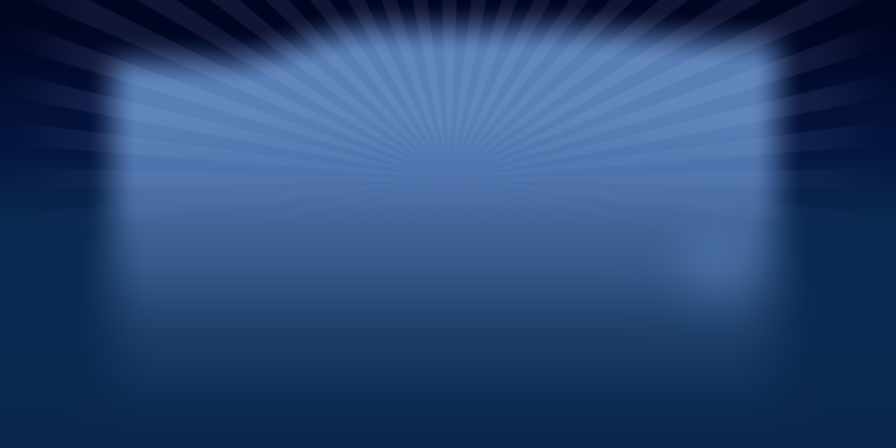
Reproduce this background procedurally as a WebGL 1 fragment shader.

```glsl
precision highp float;

uniform vec2 u_resolution;

// Dark backdrop: near-black navy at the top, teal navy below
vec3 backdrop(float y) {
  vec3 color = mix(vec3(0.04, 0.15, 0.30), vec3(0.04, 0.16, 0.315), smoothstep(0.0, 0.4, y));
  color = mix(color, vec3(0.015, 0.075, 0.235), smoothstep(0.47, 0.72, y));
  return mix(color, vec3(0.0, 0.02, 0.13), smoothstep(0.68, 0.98, y));
}

// Vertical gradient of the bright panel
vec3 panelColor(float y) {
  vec3 color = mix(vec3(0.04, 0.15, 0.30), vec3(0.09, 0.22, 0.38), smoothstep(0.02, 0.24, y));
  color = mix(color, vec3(0.24, 0.38, 0.58), smoothstep(0.18, 0.50, y));
  color = mix(color, vec3(0.30, 0.44, 0.665), smoothstep(0.46, 0.61, y));
  return mix(color, vec3(0.345, 0.495, 0.715), smoothstep(0.58, 0.76, y));
}

// Soft-edged panel whose top swells in the middle and on the right
float panelMask(vec2 p) {
  float top = 0.86 + 0.075 * smoothstep(0.48, 0.85, p.x)
            - 0.03 * smoothstep(1.20, 1.68, p.x);
  float softness = mix(0.11, 0.06, smoothstep(0.2, 0.6, p.y));
  float sides = smoothstep(-softness, softness, p.x - 0.25)
              * smoothstep(-softness, softness, 1.735 - p.x);
  return sides * (1.0 - smoothstep(top - 0.06, top + 0.065, p.y));
}

// Alternating sunburst stripes, smoothed where they crowd together
float sunburst(vec2 offset) {
  vec2 q = vec2(offset.x / 1.25, offset.y);
  float radius = length(q);
  float blur = clamp(48.0 / (u_resolution.y * max(radius, 0.001)), 0.2, 3.0);
  float stripe = smoothstep(-blur, blur, cos(48.0 * atan(q.x, q.y)));
  return mix(0.5, stripe, smoothstep(0.02, 0.12, radius));
}

void main() {
  vec2 p = gl_FragCoord.xy / u_resolution.y;
  float width = u_resolution.x / u_resolution.y;
  p.x *= 2.0 / width;

  // Panel over backdrop
  float panel = panelMask(p);
  vec3 color = mix(backdrop(p.y), panelColor(p.y), panel);

  // Small glow at the lower right
  float glow = exp(-dot(p - vec2(1.60, 0.40), p - vec2(1.60, 0.40)) / 0.009);
  color += vec3(0.055, 0.06, 0.075) * glow;

  // Rays fade downward and toward the side edges
  float rayFade = smoothstep(0.42, 0.82, p.y)
                * smoothstep(0.0, 0.22, p.x) * smoothstep(0.0, 0.22, 2.0 - p.x);
  vec3 rayTint = mix(vec3(0.065, 0.06, 0.07), vec3(0.034, 0.030, 0.026), panel);
  color += rayTint * rayFade * sunburst(p - vec2(1.003, 0.60));

  gl_FragColor = vec4(color, 1.0);
}
```
